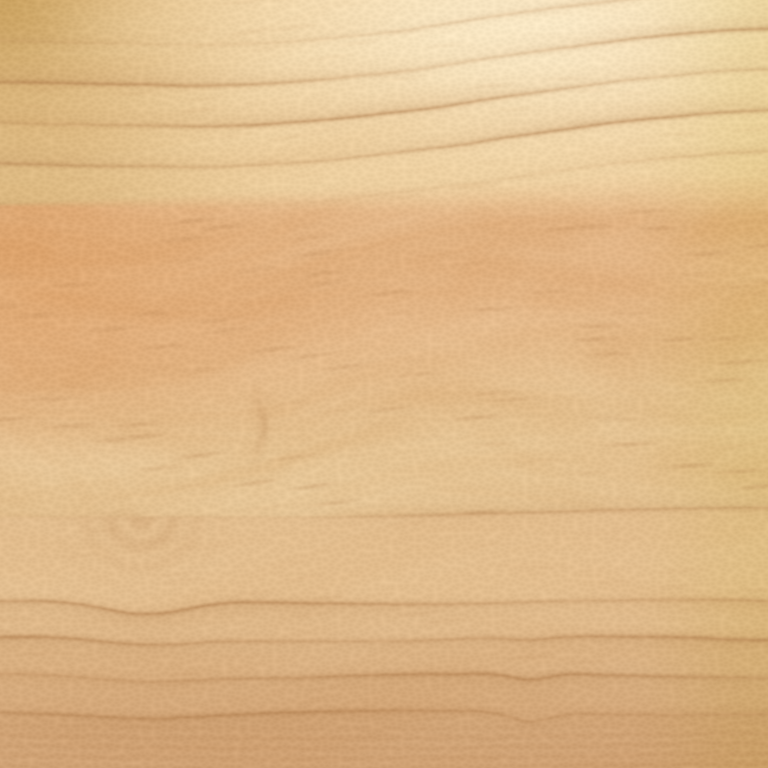
A three.js fragment shader for this texture:

```glsl
// Pale laminated wood: three planks with long grain lines, soft figure and a faint knot.
varying vec2 vUv;

vec2 hash2(vec2 p) {
  vec3 q = fract(vec3(p.xyx) * vec3(0.1031, 0.103, 0.0973));
  q += dot(q, q.yzx + 33.33);
  return fract((q.xx + q.yz) * q.zy);
}

// Cellular noise: distance to the nearest scattered point
float cells(vec2 p) {
  vec2 base = floor(p);
  float nearest = 2.0;
  for (int j = -1; j <= 1; j++) {
    for (int i = -1; i <= 1; i++) {
      vec2 cell = base + vec2(float(i), float(j));
      nearest = min(nearest, length(cell + hash2(cell) - p));
    }
  }
  return nearest;
}

// Layered, mutually warped sines, roughly -1 to 1
float waves(vec2 p) {
  float sum = 0.0, amp = 0.5;
  for (int i = 0; i < 4; i++) {
    p += 0.7 * sin(p.yx * 1.3 + float(i) * 2.1);
    sum += amp * sin(p.x + 1.7) * sin(p.y + 0.4);
    p = mat2(1.5, 0.9, -0.9, 1.5) * p;
    amp *= 0.6;
  }
  return sum;
}

float bump(float d, float width) {
  return exp(-d * d / (width * width));
}

// Grain line: a thin dark core with a shade that fades slowly on its positive side
float vein(float d) {
  float shade = exp(-abs(d) / (d > 0.0 ? 0.015 : 0.004));
  return 0.5 * bump(d, 0.003) + 0.4 * shade;
}

float topVeins(vec2 p) {
  float bend = 0.062 * smoothstep(0.25, 1.05, p.x) - 0.006 * sin(p.x * 5.0);
  bend += 0.002 * waves(vec2(p.x * 9.0, p.y * 6.0));
  float sum = 0.0;
  for (int i = 0; i < 5; i++) {
    float n = float(i);
    float strength = (n < 0.5 || n > 3.5) ? 0.4 : 0.85;
    strength *= 0.8 + 0.3 * sin(p.x * 7.0 + n * 2.3);
    sum += strength * vein(p.y - 0.735 - 0.053 * n - bend);
  }
  return sum;
}

float lowVeins(vec2 p) {
  float sum = 0.0;
  for (int i = 0; i < 4; i++) {
    float n = float(i);
    float y = 0.216 - 0.048 * n + 0.003 * sin(p.x * 9.0 + n);
    y -= 0.018 / (1.0 + n) * bump(p.x - 0.19, 0.08);
    y -= 0.004 * n * bump(p.x - 0.69, 0.035);
    y += 0.0015 * waves(vec2(p.x * 12.0, n * 3.0));
    float strength = 0.75 + 0.25 * sin(p.x * 6.0 + n * 2.0);
    sum += strength * vein(y - p.y);
  }
  return sum;
}

void main() {
  vec2 p = vUv;
  vec2 slanted = vec2(p.x, p.y - 0.09 * p.x + 0.006 * sin(p.x * 8.0));
  float figure = waves(slanted * vec2(6.0, 34.0));
  float blotch = waves(p * vec2(9.0, 13.0) + 4.0);

  // Plank masks
  float upperSeam = 0.733 + 0.025 * p.x;
  float lowerSeam = 0.327 + 0.012 * smoothstep(0.4, 1.0, p.x);
  float top = smoothstep(-0.003 - 0.05 * p.x, 0.003 + 0.03 * p.x, p.y - upperSeam);
  float low = 1.0 - smoothstep(-0.003, 0.003, p.y - lowerSeam);
  float middle = (1.0 - top) * (1.0 - low);

  // Plank colours and broad light
  vec3 topColor = mix(vec3(0.87, 0.73, 0.51), vec3(0.93, 0.81, 0.62), smoothstep(0.0, 0.4, p.x));
  vec3 midColor = mix(vec3(0.885, 0.70, 0.51), vec3(0.895, 0.76, 0.57),
    smoothstep(0.62, 0.40, p.y + 0.12 * (0.5 - p.x)));
  float orange = bump(p.x, 0.32) * bump(p.y - 0.65, 0.13);
  midColor = mix(midColor, vec3(0.87, 0.64, 0.42), 0.7 * orange);
  vec3 lowColor = mix(vec3(0.82, 0.64, 0.46), vec3(0.89, 0.745, 0.56), smoothstep(0.0, 0.25, p.y));
  vec3 color = mix(mix(midColor, topColor, top), lowColor, low);
  color = mix(color, vec3(1.0, 0.95, 0.83), 0.75 * bump(p.x - 0.7, 0.33) * bump(p.y - 0.97, 0.14));
  color -= vec3(0.07, 0.09, 0.13) * bump(p.x, 0.12) * bump(p.y - 1.0, 0.1);
  color -= vec3(0.02, 0.01, 0.05) * smoothstep(0.8, 1.0, p.x);

  // Soft figure and blotches
  color += vec3(0.014, 0.026, 0.034) * (figure * (0.5 + 0.5 * middle) + 0.8 * blotch * middle);

  // Grain lines, short dashes, tight stripes at the foot and seams
  float dash = smoothstep(0.28, 0.0, cells(slanted * vec2(6.0, 52.0)));
  dash *= 0.5 + 0.5 * sin(p.x * 11.0 + p.y * 43.0);
  float stripes = 0.5 + 0.5 * sin(p.y * 480.0 + 2.0 * sin(p.x * 4.0));
  float dark = topVeins(p) * top + lowVeins(p) * low;
  dark += dash * (0.12 + 0.22 * middle);
  dark += 0.2 * stripes * smoothstep(0.065, 0.045, p.y);
  dark += (0.15 + 0.45 * smoothstep(0.35, 0.6, p.x)) * vein(p.y - lowerSeam);

  // Knot arcs hanging from the lower seam and the short upright scar
  float knotRadius = length((p - vec2(0.185, 0.325)) * vec2(1.0, 1.15));
  float knot = bump(knotRadius, 0.075) * low;
  dark += knot * (0.16 + 0.14 * sin(knotRadius * 190.0 + blotch));
  dark += 0.35 * bump(p.x - 0.338 - 0.006 * sin(p.y * 60.0), 0.007) * bump(p.y - 0.445, 0.04);
  color = mix(color, vec3(0.69, 0.49, 0.30), 0.62 * clamp(dark, 0.0, 1.0));

  // Fine pores
  float pores = cells(p * vec2(120.0, 170.0)) - 0.45;
  gl_FragColor = vec4(color + 0.045 * pores, 1.0);
}
```
